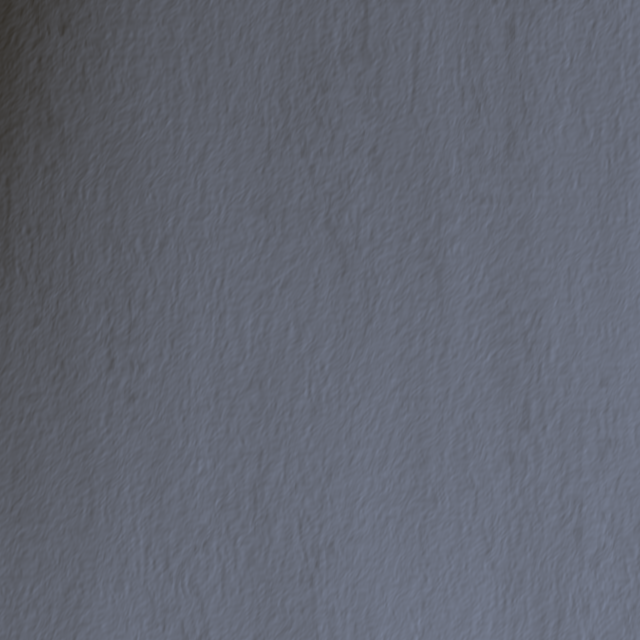
Reproduce this texture procedurally as a WebGL 2 fragment shader.

```glsl
#version 300 es
precision highp float;
// Slate-grey brushed plaster with short slanted grain, upright streaks and a dim upper-left corner.

uniform vec2 u_resolution;
out vec4 fragColor;

const vec3 SHADOW = vec3(0.29, 0.29, 0.30);
const vec3 LIGHT = vec3(0.42, 0.442, 0.50);

float hash(vec2 cell) {
    return fract(sin(dot(cell, vec2(127.1, 311.7))) * 43758.5453);
}

// Smooth value noise in 0..1
float noise(vec2 p) {
    vec2 cell = floor(p);
    vec2 f = fract(p);
    vec2 s = f * f * (3.0 - 2.0 * f);
    float low = mix(hash(cell), hash(cell + vec2(1.0, 0.0)), s.x);
    float high = mix(hash(cell + vec2(0.0, 1.0)), hash(cell + vec2(1.0, 1.0)), s.x);
    return mix(low, high, s.y);
}

float fbm(vec2 p) {
    float sum = 0.0;
    float weight = 0.5;
    for (int i = 0; i < 4; i++) {
        sum += weight * noise(p);
        p = p * 2.03 + vec2(17.3, 9.1);
        weight *= 0.5;
    }
    return sum / 0.9375;
}

// Leans the grain to the right, with a wandering direction
vec2 slant(vec2 uv, float lean) {
    float wander = 0.02 * noise(uv * 6.0) + 0.008 * noise(uv * 34.0 + 40.0);
    return vec2(uv.x - lean * uv.y + wander, uv.y);
}

// Raised strokes lit from one side
float relief(vec2 p, vec2 lightStep) {
    return noise(p) - noise(p + lightStep);
}

float grain(vec2 uv) {
    vec2 q = slant(uv, 0.36);
    float coarse = relief(q * vec2(150.0, 68.0), vec2(0.8, -0.4));
    float fine = relief(q * vec2(260.0, 150.0) + 31.0, vec2(0.8, -0.4));
    float upright = relief(slant(uv, 0.06) * vec2(165.0, 52.0) + 73.0, vec2(0.8, -0.2));
    float patches = smoothstep(0.3, 0.6, noise(uv * vec2(10.0, 5.0) + 12.0));
    float strength = 0.7 + 0.6 * noise(uv * vec2(38.0, 16.0) + 8.0);
    return strength * mix(coarse, upright, 0.25 + 0.55 * patches) + 0.75 * fine;
}

// Sparse thin dark scratches, gathered in upright patches
float scratches(vec2 uv) {
    float strokes = noise(slant(uv, 0.04) * vec2(165.0, 42.0) + 55.0);
    float patches = smoothstep(0.4, 0.72, fbm(uv * vec2(16.0, 4.0) + 90.0));
    return smoothstep(0.5, 0.95, strokes) * patches;
}

// Long upright streaks of several widths
float streaks(vec2 uv) {
    float x = uv.x + 0.004 * noise(uv * 5.0 + 20.0);
    float wide = fbm(vec2(x * 17.0, uv.y * 1.5) + 5.0) - 0.5;
    float narrow = noise(vec2(x * 75.0, uv.y * 4.5) + 33.0) - 0.5;
    return wide + 0.4 * narrow;
}

// Broad lighting: brighter to the lower right, dim along the upper left
float lighting(vec2 uv) {
    float slope = 0.034 * (uv.x - 0.5) - 0.036 * (uv.y - 0.5);
    float corner = exp(-5.2 * uv.x) * (0.03 + 0.115 * pow(uv.y, 1.3));
    return 0.4 + slope - corner;
}

void main() {
    vec2 uv = gl_FragCoord.xy / u_resolution;

    // Broad tone with upright streaks and soft blotches
    float tone = lighting(uv);
    tone += 0.031 * streaks(uv);
    tone += 0.015 * (fbm(uv * vec2(9.0, 4.0) + 60.0) - 0.5);

    // Fine surface texture
    tone += 0.038 * grain(uv);
    tone -= 0.026 * scratches(uv);

    float level = (tone - SHADOW.r) / (LIGHT.r - SHADOW.r);
    fragColor = vec4(clamp(mix(SHADOW, LIGHT, level), 0.0, 1.0), 1.0);
}
```
